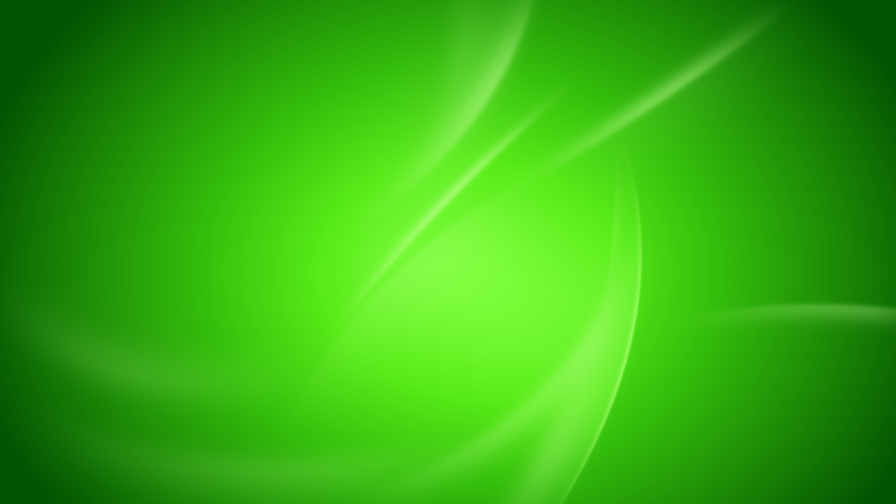
Write a Shadertoy shader that draws this background.

```glsl
const vec3 DEEP   = vec3(0.01, 0.33, 0.005);
const vec3 FOREST = vec3(0.11, 0.54, 0.02);
const vec3 LEAF   = vec3(0.20, 0.74, 0.04);
const vec3 LIME   = vec3(0.34, 0.92, 0.09);
const vec3 GLOW   = vec3(0.50, 1.00, 0.24);
const vec3 SHEEN  = vec3(0.76, 1.00, 0.58);

const vec2 GLOW_CENTER = vec2(0.91, 0.46);
const vec2 GLOW_RADIUS = vec2(0.97, 0.78);
const float GLOW_SOFTNESS = 0.10;
const float DOME_LIFT = 0.60;
const int PROJECTION_STEPS = 8;

// Five-stop green ramp, level in 0..4
vec3 greenRamp(float level) {
    vec3 color = mix(DEEP, FOREST, clamp(level, 0.0, 1.0));
    color = mix(color, LEAF, clamp(level - 1.0, 0.0, 1.0));
    color = mix(color, LIME, clamp(level - 2.0, 0.0, 1.0));
    return mix(color, GLOW, clamp(level - 3.0, 0.0, 1.0));
}

// Light along a quadratic curve a-b-c.
// style: width left of travel, width right of travel, brightest t, strength
float ribbon(vec2 p, vec2 a, vec2 b, vec2 c, vec4 style) {
    vec2 chord = c - a;
    vec2 bend = a - 2.0 * b + c;
    float t = clamp(dot(p - a, chord) / dot(chord, chord), 0.0, 1.0);
    vec2 point = a;
    vec2 tangent = chord;

    // Project p onto the curve
    for (int i = 0; i < PROJECTION_STEPS; i++) {
        point = a + t * (2.0 * (b - a) + t * bend);
        tangent = 2.0 * (b - a + t * bend);
        t += dot(p - point, tangent) / dot(tangent, tangent);
        t = clamp(t, -0.1, 1.1);
    }
    point = a + t * (2.0 * (b - a) + t * bend);

    vec2 offset = p - point;
    float side = tangent.x * offset.y - tangent.y * offset.x;
    float d = length(offset) / (side > 0.0 ? style.x : style.y);
    float fade = smoothstep(0.0, style.z, t) * (1.0 - smoothstep(style.z, 1.0, t));
    return style.w * fade * exp(-d * d);
}

// Streaks fanning out across the upper half
float upperStreaks(vec2 p) {
    vec2 a = vec2(1.069, 1.10), b = vec2(1.035, 0.77), c = vec2(0.66, 0.51);
    float light = ribbon(p, a, b, c, vec4(0.010, 0.032, 0.42, 0.34));
    light += ribbon(p, a, b, c, vec4(0.020, 0.13, 0.45, 0.13));
    light += ribbon(p, vec2(0.90, 1.12), vec2(0.98, 0.79), vec2(0.76, 0.58),
                    vec4(0.09, 0.03, 0.4, 0.12));

    a = vec2(1.157, 0.85); b = vec2(0.845, 0.595); c = vec2(0.637, 0.306);
    light += ribbon(p, a, b, c, vec4(0.007, 0.013, 0.45, 0.52));
    light += ribbon(p, a, b, c, vec4(0.012, 0.06, 0.5, 0.10));

    a = vec2(1.59, 1.01); b = vec2(1.331, 0.803); c = vec2(0.97, 0.595);
    light += ribbon(p, a, b, c, vec4(0.010, 0.023, 0.48, 0.40));
    light += ribbon(p, a, b, c, vec4(0.09, 0.025, 0.5, 0.08));
    light += ribbon(p, vec2(1.10, 0.66), vec2(0.706, 0.479), vec2(0.556, 0.109),
                    vec4(0.09, 0.010, 0.4, 0.20));
    return light;
}

// Folded veil behind the rim of the dome
float lowerVeil(vec2 p) {
    float light = ribbon(p, vec2(1.262, 0.583), vec2(1.204, 0.144), vec2(0.62, -0.03),
                         vec4(0.035, 0.020, 0.48, 0.30));
    light += ribbon(p, vec2(1.245, 0.56), vec2(1.20, 0.20), vec2(0.93, -0.15),
                    vec4(0.045, 0.035, 0.6, 0.30));
    light += ribbon(p, vec2(1.22, 0.72), vec2(1.235, 0.55), vec2(1.19, 0.33),
                    vec4(0.012, 0.005, 0.5, 0.13));
    return light;
}

// Quiet sweeps at the left, the bottom and the right
float sideSweeps(vec2 p) {
    float light = ribbon(p, vec2(-0.04, 0.48), vec2(0.185, 0.144), vec2(0.718, 0.282),
                         vec4(0.06, 0.045, 0.5, 0.15));
    light += ribbon(p, vec2(-0.02, 0.22), vec2(0.394, -0.042), vec2(1.03, 0.14),
                    vec4(0.035, 0.055, 0.65, 0.15));
    light += ribbon(p, vec2(1.296, 0.352), vec2(1.574, 0.421), vec2(1.90, 0.365),
                    vec4(0.008, 0.026, 0.70, 0.30));
    return light;
}

void mainImage(out vec4 fragColor, in vec2 fragCoord) {
    vec2 p = fragCoord / iResolution.xy * vec2(16.0 / 9.0, 1.0);

    // Broad glow
    float r = length(vec3((p - GLOW_CENTER) / GLOW_RADIUS, GLOW_SOFTNESS));
    float level = 4.15 * (1.0 - r) + 0.1;

    // Dome: lit inside, with a thin bright rim
    vec2 a = vec2(1.227, 0.745), b = vec2(1.375, 0.329), c = vec2(1.02, -0.134);
    level += ribbon(p, a, b, c, vec4(0.004, 0.28, 0.55, DOME_LIFT));
    float light = ribbon(p, a, b, c, vec4(0.003, 0.005, 0.5, 0.38));
    light += ribbon(p, a, b, c, vec4(0.003, 0.045, 0.6, 0.12));

    light += upperStreaks(p) + lowerVeil(p) + sideSweeps(p);
    fragColor = vec4(mix(greenRamp(level), SHEEN, clamp(light, 0.0, 0.85)), 1.0);
}
```
